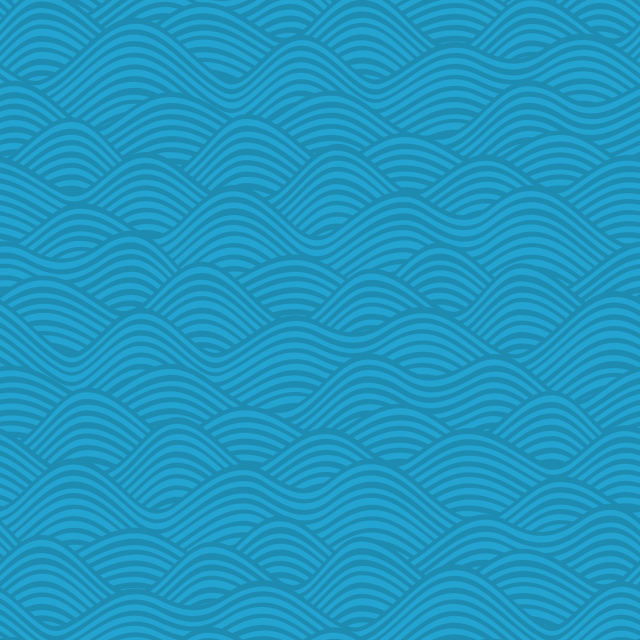
This pattern is drawn by a WebGL 1 fragment shader. Its source:

```glsl
precision highp float;

uniform vec2 u_resolution;

const vec3 DARK_BLUE = vec3(0.116, 0.544, 0.695);
const vec3 LIGHT_BLUE = vec3(0.140, 0.645, 0.820);

const float CELL_WIDTH = 0.25;      // average distance between crests
const float ROW_STEP = 0.061;       // vertical distance between rows
const float ROW_SHIFT = 3.0 / 7.0;  // sideways shift per row, in cells
const float ROW_SWAY = 0.014;       // bunching of rows into two groups
const vec2 PERIOD = vec2(4.0, 7.0); // cells and rows before repeating
const vec2 ORIGIN = vec2(0.10, 0.982);
const float STRIPE = 0.0152;        // stripe period in a trough
const float CREST_SPREAD = 2.0;     // extra stripe spacing under crests
const float OUTLINE = 0.0054;

float hash(vec2 p, float seed) {
  return fract(sin(dot(p, vec2(12.99, 78.23)) + seed * 37.7) * 4375.85);
}

// Rounded hill with flared feet; its two sides may differ in width.
float hill(float x, float leftWidth, float rightWidth) {
  float t = abs(x) / (x < 0.0 ? leftWidth : rightWidth);
  return 0.5 + 0.5 * cos(3.14159 * min(t, 1.0));
}

// Height of a row's contour above its baseline.
float rowHeight(float x, float row) {
  float u = (x - ORIGIN.x) / CELL_WIDTH - row * ROW_SHIFT;
  float home = floor(u);
  float height = 0.0;
  for (int i = -1; i <= 1; i++) {
    float cell = home + float(i);
    vec2 id = mod(vec2(cell, row), PERIOD);
    float center = cell + 0.5 + 0.34 * (hash(id, 1.0) - 0.5);
    float leftWidth = mix(0.120, 0.172, hash(id, 2.0));
    float rightWidth = mix(0.120, 0.172, hash(id, 3.0));
    float amplitude = mix(0.060, 0.102, hash(id, 4.0));
    height += amplitude * hill((u - center) * CELL_WIDTH, leftWidth, rightWidth);
  }
  return height;
}

// Baseline of a row; wider gaps leave whole waves uncovered.
float rowBase(float row) {
  float turn = 2.0 * 6.28319 * (row + 1.0) / PERIOD.y;
  return ORIGIN.y - row * ROW_STEP - ROW_SWAY * sin(turn);
}

// Share of dark ink in the stripes at a given depth below the contour.
float stripeInk(float depth, float x, float row, float blur) {
  float phase = depth / STRIPE;
  vec2 id = vec2(floor(phase), mod(row, PERIOD.y));
  float swell = 0.07 * sin(x * 25.13 + 6.28 * hash(id, 5.0));
  float duty = 0.47 + swell + 0.12 * (hash(id, 6.0) - 0.5);
  float offset = abs(fract(phase - 0.5 * duty + 0.5) - 0.5);
  float edge = (offset - 0.5 * duty) * STRIPE;
  return 1.0 - smoothstep(-blur, blur, edge);
}

// Paints one row of waves over the rows behind it.
vec3 paintRow(vec3 behind, vec2 p, float row, float pixel) {
  float height = rowHeight(p.x, row);
  float e = 0.001;
  float slope = (rowHeight(p.x + e, row) - rowHeight(p.x - e, row)) / (2.0 * e);
  float steepness = sqrt(1.0 + slope * slope);

  float drop = rowBase(row) + height - p.y;
  float inside = drop / steepness;
  float spread = 1.0 + CREST_SPREAD * height;
  float blur = pixel * steepness / spread;

  float ink = stripeInk(drop / spread, p.x, row, blur);
  ink = max(ink, 1.0 - smoothstep(-pixel, pixel, inside - OUTLINE));
  vec3 color = mix(LIGHT_BLUE, DARK_BLUE, ink);
  return mix(behind, color, smoothstep(-pixel, pixel, inside));
}

void main() {
  vec2 p = gl_FragCoord.xy / u_resolution.y;
  float pixel = 0.75 / u_resolution.y;
  float firstRow = floor((ORIGIN.y - p.y) / ROW_STEP) - 1.0;

  // Back to front: lower rows overlap the ones above.
  vec3 color = DARK_BLUE;
  for (int i = 0; i < 6; i++) {
    color = paintRow(color, p, firstRow + float(i), pixel);
  }
  gl_FragColor = vec4(color, 1.0);
}
```
